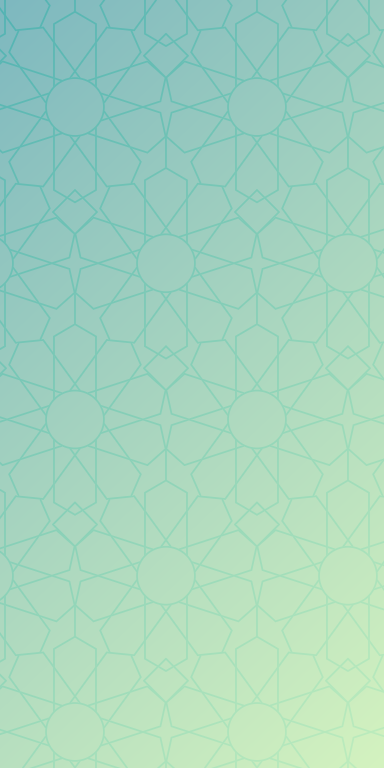
This pattern is drawn by a Shadertoy shader. Its source:

```glsl
// Ten-petal star rosettes in fine line work over a diagonal blue-to-lime gradient.

// Lengths are in units of one horizontal repeat.
const float REPEATS_ACROSS = 2.11;
const vec2 CELL = vec2(1.0, 1.717);
const vec2 FIRST_CENTRE = vec2(0.412, 0.588);  // from the top left corner
const float LINE_WIDTH = 0.0098;
const float HUB_RADIUS = 0.159;
const float PETAL_HALF_WIDTH = 0.1154;
const float PETAL_SHOULDER = 0.456;
const float PETAL_TIP = 0.5236;
const float STEM_END = 0.697;
const float DIAMOND_OFFSET = 0.577;
const float DIAMOND_RADIUS = 0.121;
const float PETAL_STEP = 6.2831853 / 10.0;

const float GRADIENT_ACROSS = 0.32;  // share of the gradient that runs sideways
const vec3 GROUND_START = vec3(0.49, 0.72, 0.75);
const vec3 GROUND_END = vec3(0.83, 0.95, 0.75);
const vec3 LINE_START = vec3(0.32, 0.70, 0.70);
const vec3 LINE_END = vec3(0.75, 0.93, 0.74);

float segmentDistance(vec2 p, vec2 a, vec2 b) {
    vec2 ap = p - a, ab = b - a;
    return length(ap - ab * clamp(dot(ap, ab) / dot(ab, ab), 0.0, 1.0));
}

// One upright petal: parallel sides from the hub, closed by a pointed tip.
float petalDistance(vec2 p) {
    p.x = abs(p.x);
    float root = sqrt(HUB_RADIUS * HUB_RADIUS - PETAL_HALF_WIDTH * PETAL_HALF_WIDTH);
    vec2 shoulder = vec2(PETAL_HALF_WIDTH, PETAL_SHOULDER);
    float side = segmentDistance(p, vec2(PETAL_HALF_WIDTH, root), shoulder);
    return min(side, segmentDistance(p, shoulder, vec2(0.0, PETAL_TIP)));
}

float rosetteDistance(vec2 p) {
    float radius = length(p);
    float d = abs(radius - HUB_RADIUS);

    // Overlapping petals: the nearest one and its two neighbours
    float angle = atan(p.x, p.y);
    angle -= PETAL_STEP * round(angle / PETAL_STEP);
    for (int k = -1; k <= 1; k++) {
        float a = angle + float(k) * PETAL_STEP;
        d = min(d, petalDistance(radius * vec2(sin(a), cos(a))));
    }

    // Stem above, diamond below
    d = min(d, segmentDistance(p, vec2(0.0, PETAL_TIP), vec2(0.0, STEM_END)));
    vec2 q = abs(p + vec2(0.0, DIAMOND_OFFSET));
    return min(d, segmentDistance(q, vec2(DIAMOND_RADIUS, 0.0), vec2(0.0, DIAMOND_RADIUS)));
}

// Two interleaved lattices make the staggered rows.
float patternDistance(vec2 p) {
    float d = 1e3;
    for (int i = 0; i < 2; i++) {
        vec2 q = p - 0.5 * CELL * float(i);
        d = min(d, rosetteDistance(q - CELL * round(q / CELL)));
    }
    return d;
}

void mainImage(out vec4 fragColor, in vec2 fragCoord) {
    float pixel = REPEATS_ACROSS / iResolution.x;
    vec2 fromTop = vec2(fragCoord.x, fragCoord.y - iResolution.y) * pixel;
    float d = patternDistance(fromTop - FIRST_CENTRE * vec2(1.0, -1.0));
    float ink = clamp((0.5 * LINE_WIDTH - d) / pixel + 0.5, 0.0, 1.0);

    // Both ground and line colours shift from top left to bottom right
    vec2 uv = fragCoord / iResolution.xy;
    float t = mix(1.0 - uv.y, uv.x, GRADIENT_ACROSS);
    vec3 ground = mix(GROUND_START, GROUND_END, t);
    vec3 line = mix(LINE_START, LINE_END, t);
    fragColor = vec4(mix(ground, line, ink), 1.0);
}
```
